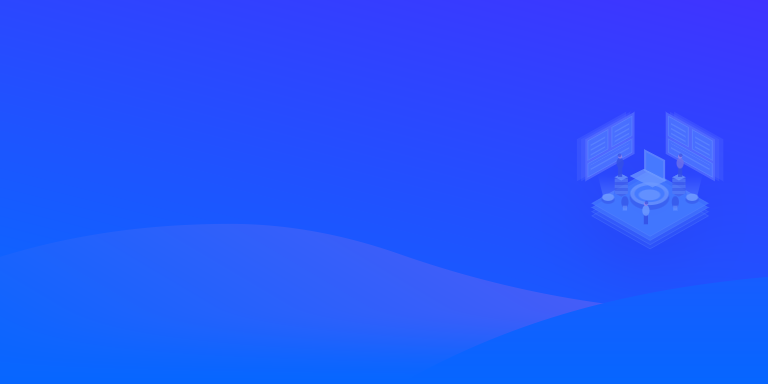
A Shadertoy shader for this background:

```glsl
const vec3 SKY_LOW = vec3(0.01, 0.435, 1.0);
const vec3 SKY_HIGH = vec3(0.25, 0.20, 1.0);
const vec3 HILL_BASE = vec3(0.025, 0.40, 1.0);
const vec3 HILL_HAZE = vec3(0.29, 0.36, 0.97);
const vec3 FRONT_CREST = vec3(0.09, 0.365, 1.0);
const vec3 SHADE = vec3(0.17, 0.24, 0.93);
const vec3 PANEL = vec3(0.33, 0.43, 1.0);
const vec3 PALE = vec3(0.43, 0.60, 1.0);
const vec3 DECK = vec3(0.26, 0.47, 1.0);
const vec3 INK = vec3(0.20, 0.31, 0.90);
const vec3 SKIN = vec3(0.58, 0.52, 0.93);
const vec2 SCENE_CENTER = vec2(1.693, 0.505);
const float SCENE_SCALE = 0.15625;

float pixel; // width of one pixel in the current units

float fill(float d) { return clamp(0.5 - d / pixel, 0.0, 1.0); }

void paint(inout vec3 col, vec3 ink, float d, float alpha) {
    col = mix(col, ink, alpha * fill(d));
}

float box(vec2 p, vec2 halfSize) {
    vec2 d = abs(p) - halfSize;
    return length(max(d, 0.0)) + min(max(d.x, d.y), 0.0);
}

float ellipse(vec2 p, vec2 r) { return (length(p / r) - 1.0) * min(r.x, r.y); }

float diamond(vec2 p, vec2 r) {
    return (abs(p.x) / r.x + abs(p.y) / r.y - 1.0) * r.x * r.y / length(r);
}

// Cubic through two knots, each holding x, height and slope
float curve(float x, vec3 a, vec3 b) {
    float w = b.x - a.x, t = (x - a.x) / w, s = 1.0 - t;
    return s * s * ((1.0 + 2.0 * t) * a.y + t * w * a.z)
         + t * t * ((3.0 - 2.0 * t) * b.y - s * w * b.z);
}

float backHill(float x) {
    vec3 start = vec3(0.0, 0.331, 0.31), crest = vec3(0.6, 0.417, 0.0);
    vec3 slope = vec3(1.04, 0.3385, -0.35), foot = vec3(1.5625, 0.211, -0.14);
    return x < crest.x ? curve(x, start, crest)
         : x < slope.x ? curve(x, crest, slope) : curve(x, slope, foot);
}

float frontHill(float x) {
    return curve(x, vec3(1.04, 0.0, 0.57), vec3(2.0, 0.279, 0.09));
}

void paintPanels(inout vec3 col, vec2 m) {
    vec2 v = vec2(m.x, m.y + 0.56 * m.x) - vec2(0.67, 1.1);
    for (float i = 2.0; i >= 0.0; i--)
        paint(col, PANEL, box(v - i * vec2(0.07, 0.04), vec2(0.41, 0.35)), i > 0.0 ? 0.28 : 0.75);
    // Two upper windows and one wide lower strip, all with text rows
    vec2 w = vec2(abs(v.x) - 0.2, v.y - 0.14);
    float windows = min(box(w, vec2(0.165, 0.16)), box(v + vec2(0.0, 0.19), vec2(0.365, 0.11)));
    paint(col, PALE, abs(windows) - 0.008, 0.5);
    paint(col, DECK, windows, 0.45);
    float rows = (abs(fract(v.y / 0.08) - 0.5) - 0.16) * 0.08;
    paint(col, PALE, max(rows, windows + 0.045), 0.4);
}

void paintFigure(inout vec3 col, vec2 p, vec3 coat) {
    paint(col, INK, box(p - vec2(0.0, 0.08), vec2(0.035, 0.09)), 0.85);
    paint(col, coat, ellipse(p - vec2(0.0, 0.22), vec2(0.06, 0.09)), 0.85);
    paint(col, SKIN, length(p - vec2(0.0, 0.33)) - 0.035, 0.8);
    paint(col, INK, length(p - vec2(0.01, 0.35)) - 0.03, 0.7);
}

void paintScene(inout vec3 col, vec2 q) {
    vec2 m = vec2(abs(q.x), q.y);
    paintPanels(col, m);

    // Stacked deck
    for (float i = 3.0; i >= 0.0; i--) {
        float d = diamond(q + vec2(0.0, 0.22 + 0.07 * i), vec2(0.97, 0.55));
        paint(col, mix(DECK, SHADE, i * 0.12), d, i > 1.5 ? 0.35 : 0.8);
        paint(col, PALE, abs(d) - 0.006, 0.25);
    }

    // Lamps with beams
    vec2 lamp = m - vec2(0.7, -0.12);
    float beam = max(abs(lamp.x) - 0.08 - 0.25 * lamp.y, -lamp.y);
    paint(col, PALE, beam, 0.35 * smoothstep(0.42, 0.0, lamp.y));
    paint(col, INK, ellipse(lamp + vec2(0.0, 0.04), vec2(0.11, 0.07)), 0.5);
    paint(col, PALE, ellipse(lamp, vec2(0.1, 0.06)), 0.9);

    // Pedestals and plants
    vec2 stand = m - vec2(0.48, 0.08);
    float block = max(abs(stand.x) - 0.11, abs(stand.y) + 0.5 * abs(stand.x) - 0.19);
    paint(col, mix(INK, PALE, 0.25 + 0.3 * step(0.5, fract(stand.y / 0.1))), block, 0.8);
    paint(col, PALE, diamond(stand - vec2(0.0, 0.135), vec2(0.11, 0.055)), 0.7);
    vec2 plant = m - vec2(0.42, -0.2);
    paint(col, INK, ellipse(plant, vec2(0.06, 0.1)), 0.65);
    paint(col, PALE, box(plant + vec2(0.0, 0.1), vec2(0.035, 0.04)), 0.6);

    // Round basin
    vec2 basin = q - vec2(-0.01, -0.06);
    paint(col, INK, ellipse(basin + vec2(0.0, 0.07), vec2(0.33, 0.2)), 0.5);
    paint(col, PALE, ellipse(basin, vec2(0.32, 0.19)), 0.75);
    paint(col, DECK, ellipse(basin, vec2(0.25, 0.14)), 0.9);
    paint(col, PALE, ellipse(basin + vec2(0.0, 0.02), vec2(0.18, 0.09)), 0.7);

    // Open computer
    vec2 k = q - vec2(-0.03, 0.2);
    paint(col, PALE, box(vec2(0.5 * k.x - k.y, 0.5 * k.x + k.y), vec2(0.19, 0.12)), 0.75);
    float lid = box(vec2(q.x, q.y + 0.52 * q.x) - vec2(0.075, 0.45), vec2(0.175, 0.18));
    paint(col, PALE, lid, 0.7);
    paint(col, DECK, lid + 0.035, 0.85);

    paintFigure(col, m - vec2(0.5, 0.23), mix(INK, SKIN, step(0.0, q.x) * 0.6));
    paintFigure(col, q - vec2(-0.07, -0.56), PALE);
}

void mainImage(out vec4 fragColor, in vec2 fragCoord) {
    vec2 p = fragCoord / iResolution.y;
    vec2 q = (p - SCENE_CENTER) / SCENE_SCALE;
    pixel = 1.0 / iResolution.y;

    // Sky and soft shade around the scene
    vec3 col = mix(SKY_LOW, SKY_HIGH, p.x / 6.0 + p.y * 0.667);
    col = mix(col, SHADE, 0.4 * exp(-dot(q + vec2(0.1, 0.4), q + vec2(0.1, 0.4)) * 0.9));

    // Hills, hazy toward their crests
    float haze = 0.83 * p.y + 0.49 * p.x * smoothstep(0.0, 0.2, p.y);
    paint(col, mix(HILL_BASE, HILL_HAZE, clamp(haze, 0.0, 1.0)), p.y - backHill(p.x), 1.0);
    paint(col, mix(HILL_BASE, FRONT_CREST, clamp(p.y / 0.28, 0.0, 1.0)), p.y - frontHill(p.x), 1.0);

    pixel /= SCENE_SCALE;
    paintScene(col, q);
    fragColor = vec4(col, 1.0);
}
```
